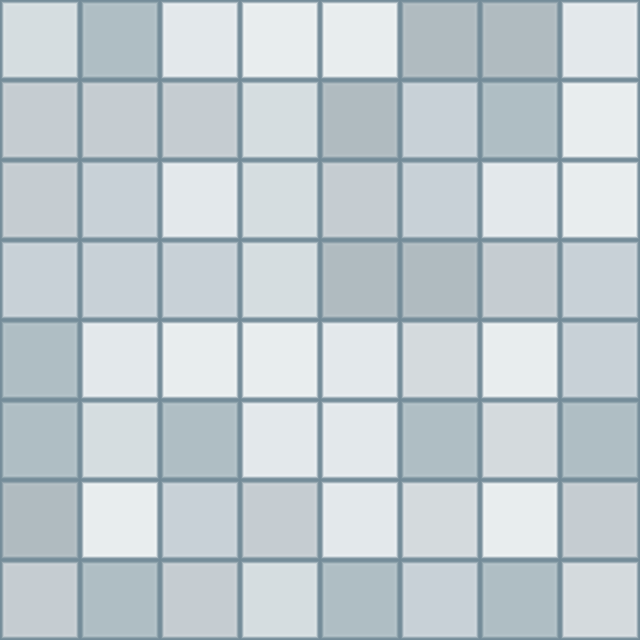
Give the GLSL for this pattern, as a WebGL 2 fragment shader.

```glsl
#version 300 es
precision highp float;
// Square mosaic tiles in pale blue-greys with soft slate grout lines.

#define TILES 8.0           // tiles across and down
#define GROUT_CORE 0.010    // half width of the solid grout, in tiles
#define GROUT_EDGE 0.056    // where the grout has faded out, in tiles
#define RIM_WIDTH 0.018     // width of the light bevel rim, in tiles
#define RIM_LIGHT 0.022     // brightness added on the rim
#define SEED 17u            // shuffles the tile colours
#define GROUT_COLOR vec3(0.455, 0.550, 0.600)

uniform vec2 u_resolution;
out vec4 outColor;

// Integer hash of a tile index, from 0 to 1.
float hashTile(ivec2 tile) {
    uint h = uint(tile.x) * 73856093u ^ uint(tile.y) * 19349663u ^ SEED * 83492791u;
    h = (h ^ (h >> 16)) * 73244475u;
    h = (h ^ (h >> 16)) * 73244475u;
    h ^= h >> 16;
    return float(h & 65535u) / 65536.0;
}

// Weighted choice among eight glaze colours.
vec3 glazeColor(float pick) {
    if (pick < 0.19) return vec3(0.686, 0.745, 0.769); // blue slate
    if (pick < 0.28) return vec3(0.690, 0.733, 0.753); // grey slate
    if (pick < 0.45) return vec3(0.773, 0.800, 0.820); // silver
    if (pick < 0.53) return vec3(0.784, 0.820, 0.843); // mist blue
    if (pick < 0.64) return vec3(0.831, 0.855, 0.867); // pearl
    if (pick < 0.80) return vec3(0.835, 0.867, 0.878); // pale aqua
    if (pick < 0.92) return vec3(0.890, 0.910, 0.922); // frost
    return vec3(0.910, 0.929, 0.933);                  // white
}

void main() {
    vec2 grid = gl_FragCoord.xy / u_resolution * TILES;
    ivec2 tile = ivec2(floor(grid));
    vec2 local = fract(grid);

    // Distance to the nearest tile edge, and the pixel size in tiles.
    vec2 edges = min(local, 1.0 - local);
    float edgeDist = min(edges.x, edges.y);
    float pixel = TILES / min(u_resolution.x, u_resolution.y);

    // Flat glaze with a faint light rim just inside the grout.
    vec3 color = glazeColor(hashTile(tile));
    float rimOffset = (edgeDist - GROUT_EDGE) / RIM_WIDTH;
    color += RIM_LIGHT * exp(-rimOffset * rimOffset);

    // Soft grout, dark in the middle of the joint.
    float fadeEnd = max(GROUT_EDGE, GROUT_CORE + pixel);
    float grout = 1.0 - smoothstep(GROUT_CORE, fadeEnd, edgeDist);
    color = mix(color, GROUT_COLOR, grout);

    outColor = vec4(color, 1.0);
}
```
